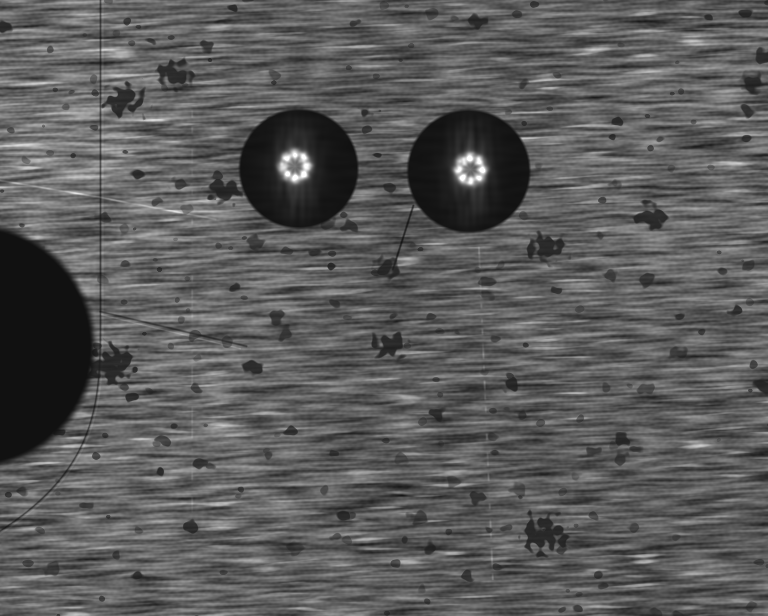
A Shadertoy shader for this texture:

```glsl
// Brushed metal plate seen under a lamp, with pits, scratches and three dark domes.
// Stretched gradient noise makes the grain; cell hashes scatter the pits; distance
// functions place the scratches and domes. Lengths are in canvas heights.

float hash(vec2 p) {
    vec3 q = fract(vec3(p.xyx) * 0.1031);
    q += dot(q, q.yzx + 33.33);
    return fract((q.x + q.y) * q.z);
}

float cornerSlope(vec2 cell, vec2 offset) {
    float angle = 6.2832 * hash(cell);
    return dot(vec2(cos(angle), sin(angle)), offset);
}

float gradientNoise(vec2 p) {
    vec2 i = floor(p), f = fract(p);
    vec2 u = f * f * f * (f * (f * 6.0 - 15.0) + 10.0);
    vec2 e = vec2(1, 0);
    float low = mix(cornerSlope(i, f), cornerSlope(i + e.xy, f - e.xy), u.x);
    float high = mix(cornerSlope(i + e.yx, f - e.yx), cornerSlope(i + e.xx, f - e.xx), u.x);
    return mix(low, high, u.y);
}

// Noise that fades out before its cells shrink below a pixel
float grain(vec2 p, vec2 frequency, float px) {
    return gradientNoise(p * frequency) * clamp(1.0 / (frequency.y * px) - 0.6, 0.0, 1.0);
}

float spot(vec2 p, vec2 center, float radius) {
    vec2 d = (p - center) / radius;
    return exp(-dot(d, d));
}

float strokeMask(float dist, float width, float px) {
    return 1.0 - smoothstep(width - px, width + px, abs(dist));
}

float segmentDist(vec2 p, vec2 a, vec2 b) {
    vec2 d = b - a;
    return length(p - a - d * clamp(dot(p - a, d) / dot(d, d), 0.0, 1.0));
}

// Ragged stain: a cone eaten away by noise
float blotch(vec2 p, vec2 center, float radius, float rough) {
    float cone = 1.0 - length((p - center) * vec2(0.8, 1.0)) / radius;
    return smoothstep(0.0, 0.4, cone + rough * gradientNoise(p * 75.0)) * step(-0.6, cone);
}

float scatteredPits(vec2 p, float cells, float density, float size) {
    float mask = 0.0;
    vec2 home = floor(p * cells);
    for (int k = 0; k < 9; k++) {
        vec2 cell = home + vec2(k % 3 - 1, k / 3 - 1);
        vec2 center = (cell + vec2(hash(cell + 7.1), hash(cell + 23.7))) / cells;
        float present = step(hash(cell + 51.3), density + 0.5 * gradientNoise(center * 5.0));
        float radius = size * mix(0.4, 1.0, hash(cell + 81.9));
        mask = max(mask, present * blotch(p, center, radius, 0.9) * mix(0.4, 1.0, hash(cell + 3.3)));
    }
    return mask;
}

float brushedPlate(vec2 p, float px) {
    vec2 q = vec2(p.x, p.y - 0.035 * p.x);
    float light = 0.345 + 0.10 * spot(p, vec2(0.10, 0.80), 0.28) + 0.06 * spot(p, vec2(1.14, 0.72), 0.30)
        + 0.05 * spot(p, vec2(0.27, 0.40), 0.25) + 0.04 * spot(p, vec2(0.25, 0.08), 0.25);
    float streaks = 0.13 * grain(q, vec2(4, 48), px) + 0.22 * grain(q + 3.7, vec2(10, 105), px)
        + 0.24 * grain(q + 9.2, vec2(17, 190), px) + 0.06 * grain(q, vec2(120, 210), px);
    float glint = smoothstep(0.18, 0.55, grain(q + 5.3, vec2(13, 120), px));
    float patches = 0.6 + gradientNoise(p * 5.0 + 2.0);
    return light * (1.0 + 2.6 * streaks) + 0.30 * glint * patches;
}

float addScratches(float tone, vec2 p, float px) {
    // Long hairline, straight above and curling left below
    float drop = max(0.495 - p.y, 0.0);
    float slope = 18.4 * pow(drop, 2.4);
    float hairline = (p.x - 0.163 + 5.4 * pow(drop, 3.4)) / sqrt(1.0 + slope * slope);
    tone *= 1.0 - 0.5 * strokeMask(hairline, 0.0012, px);
    tone += 0.06 * strokeMask(hairline - 0.004, 0.001, px);
    // Slanted pale and dark cuts
    float pale = segmentDist(p, vec2(0.0, 0.707), vec2(0.16, 0.680));
    pale = min(pale, segmentDist(p, vec2(0.16, 0.680), vec2(0.35, 0.644)));
    tone += 0.24 * strokeMask(pale, 0.0014, px) * (0.7 + gradientNoise(p * 30.0));
    float cut = segmentDist(p, vec2(0.163, 0.494), vec2(0.40, 0.438));
    tone *= 1.0 - 0.45 * strokeMask(cut, 0.0015, px);
    tone += 0.13 * strokeMask(segmentDist(p, vec2(0.165, 0.489), vec2(0.39, 0.434)), 0.001, px);
    tone *= 1.0 - 0.6 * strokeMask(segmentDist(p, vec2(0.671, 0.666), vec2(0.638, 0.563)), 0.0015, px);
    // Faint broken vertical tracks
    float dashes = smoothstep(-0.1, 0.3, gradientNoise(vec2(p.x * 4.0, p.y * 60.0)));
    float track = strokeMask(segmentDist(p, vec2(0.777, 0.61), vec2(0.80, 0.06)), 0.0015, px);
    track += 0.6 * strokeMask(segmentDist(p, vec2(0.312, 0.82), vec2(0.312, 0.15)), 0.0015, px);
    return tone + 0.13 * track * dashes;
}

float stains(vec2 p) {
    // Larger stains: x, y, radius
    const vec3 marks[15] = vec3[](vec3(1.221, 0.865, 0.017), vec3(0.362, 0.690, 0.022),
        vec3(0.223, 0.718, 0.010), vec3(0.627, 0.565, 0.018), vec3(0.006, 0.957, 0.012),
        vec3(0.886, 0.132, 0.030), vec3(0.180, 0.407, 0.030), vec3(0.411, 0.402, 0.015),
        vec3(0.203, 0.838, 0.026), vec3(0.285, 0.878, 0.024), vec3(0.888, 0.598, 0.024),
        vec3(1.058, 0.648, 0.022), vec3(0.633, 0.440, 0.022), vec3(1.240, 0.373, 0.014),
        vec3(0.558, 0.161, 0.010));
    float mask = 0.0;
    for (int k = 0; k < 15; k++)
        mask = max(mask, blotch(p, marks[k].xy, marks[k].z, 45.0 * marks[k].z));
    return mask;
}

// Small dome with a vertical sheen and a ring-shaped lamp reflection
float addDome(float tone, vec2 p, vec2 center, float radius, vec2 lamp, float px) {
    vec2 d = p - center, g = p - lamp;
    float r = length(g), t = length(d) / radius;
    float sheen = exp(-g.x * g.x / 0.0012) * (0.8 + gradientNoise(p * vec2(90, 20)));
    float body = 0.075 + 0.14 * sheen * (1.0 - t * t) + 0.02 * gradientNoise(p * vec2(20, 90));
    float ring = exp(-pow((r - 0.019) / 0.008, 2.0)) * (0.8 + 0.2 * cos(8.0 * atan(g.y, g.x)));
    body += ring * (0.85 + 0.5 * gradientNoise(p * 110.0)) + 0.30 * exp(-r / 0.016);
    return mix(tone, body, 1.0 - smoothstep(-0.002 - px, 0.001 + px, length(d) - radius));
}

void mainImage(out vec4 fragColor, in vec2 fragCoord) {
    float px = 1.0 / iResolution.y;
    vec2 p = fragCoord * px;
    float tone = addScratches(brushedPlate(p, px), p, px);
    float pits = max(scatteredPits(p, 15.0, 0.30, 0.013), 0.8 * scatteredPits(p + 4.0, 30.0, 0.16, 0.008));
    tone = mix(tone, 0.12, 0.85 * max(pits, stains(p)));
    tone = addDome(tone, p, vec2(0.485, 0.726), 0.097, vec2(0.479, 0.730), px);
    tone = addDome(tone, p, vec2(0.761, 0.722), 0.100, vec2(0.764, 0.725), px);
    // Large unlit dome at the left edge
    float big = length(p - vec2(-0.044, 0.438)) - 0.199;
    tone = mix(tone, 0.065, 1.0 - smoothstep(-0.010, 0.006, big));
    fragColor = vec4(vec3(clamp(tone, 0.0, 1.0)), 1.0);
}
```
